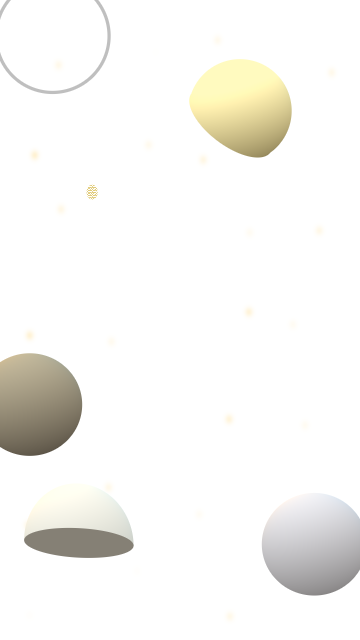
Reproduce this background procedurally as a Shadertoy shader.

```glsl
// Softly shaded balls, a tilted cap and an open dome on a white ground.
// Ellipse distances cut each outline; a hemisphere normal lights it.
// Faint warm specks come from one jittered point per grid cell.

// Lengths are fractions of the canvas width.
const vec3 PAPER = vec3(1.0);
const vec3 RING_GREY = vec3(0.75);
const vec3 SPECK_TINT = vec3(1.0, 0.94, 0.80);
const vec3 GOLD = vec3(0.86, 0.76, 0.38);
const vec3 RIM_FACE = vec3(0.52, 0.50, 0.46);
const vec3 LIGHT_DIR = vec3(-0.26, 0.94, 0.21);
const vec2 RING_POS = vec2(0.146, 1.678);
const float RING_RADIUS = 0.157;
const float RING_HALF_WIDTH = 0.0045;
const vec2 CAP_POS = vec2(0.6667, 1.470);
const vec2 CAP_AXIS = vec2(0.60, 0.80);
const float CAP_RADIUS = 0.1435;
const float CAP_CUT = 0.042;
const vec2 CAP_BULGE = vec2(0.137, 0.0625);
const vec2 DARK_POS = vec2(0.0825, 0.654);
const vec2 PALE_POS = vec2(0.873, 0.266);
const vec2 BALL_RADII = vec2(0.1458, 0.1425);
const vec2 DOME_POS = vec2(0.219, 0.2697);
const vec2 DOME_RADII = vec2(0.152, 0.165);
const float DOME_RIM_HEIGHT = 0.041;
const float DOME_TILT = 0.05;
const vec2 BADGE_POS = vec2(0.256, 1.244);
const vec2 BADGE_RADII = vec2(0.0155, 0.0205);
const float SPECK_CELL = 0.25;
const float SPECK_SIZE = 0.011;

vec2 hash2(vec2 p) {
    vec3 h = fract(p.xyx * vec3(0.1031, 0.1030, 0.0973));
    h += dot(h, h.yzx + 33.33);
    return fract((h.xx + h.yz) * h.zy);
}

float ellipseDist(vec2 q, vec2 radii) {
    float k = length(q / radii);
    return k * (k - 1.0) / max(length(q / (radii * radii)), 0.001);
}

float cover(float dist) {
    return clamp(0.5 - dist * iResolution.x, 0.0, 1.0);
}

// Lights a unit ball, with a warm left and cool right sheen at its edge.
vec3 shadeBall(vec2 q, vec3 dark, vec3 bright) {
    float z = sqrt(max(0.0, 1.0 - dot(q, q)));
    float lit = 0.5 + 0.5 * dot(vec3(q, z), LIGHT_DIR);
    float sheen = pow(1.0 - z, 2.0) * smoothstep(-0.3, 0.9, q.y);
    vec3 tint = mix(vec3(0.08, 0.03, -0.03), vec3(-0.04, 0.01, 0.04),
                    smoothstep(-0.6, 0.6, q.x));
    return clamp(mix(dark, bright, lit) + tint * sheen, 0.0, 1.0);
}

// Yellow cap: a circle above the cut, a shallow half ellipse below it.
float capDist(vec2 q) {
    vec2 local = vec2(dot(q, vec2(CAP_AXIS.y, -CAP_AXIS.x)),
                      dot(q, CAP_AXIS) + CAP_CUT);
    return local.y > 0.0 ? length(q) - CAP_RADIUS
                         : ellipseDist(local, CAP_BULGE);
}

float specks(vec2 p) {
    vec2 cell = floor(p / SPECK_CELL);
    vec2 seed = hash2(cell + 7.0);
    vec2 q = p - (cell + 0.2 + 0.6 * seed) * SPECK_CELL;
    float strength = hash2(cell + 31.0).x;
    q.y *= 0.85;
    return strength * strength * exp(-dot(q, q) / (SPECK_SIZE * SPECK_SIZE));
}

void mainImage(out vec4 fragColor, in vec2 fragCoord) {
    vec2 p = fragCoord / iResolution.x;
    vec3 color = mix(PAPER, SPECK_TINT, specks(p));

    // Outlined ring
    float ring = abs(length(p - RING_POS) - RING_RADIUS) - RING_HALF_WIDTH;
    color = mix(color, RING_GREY, cover(ring));

    // Small badge with wavy stripes
    vec2 b = p - BADGE_POS;
    float stripes = sin(900.0 * (b.x * 0.5 + b.y) + 2.0 * sin(b.x * 480.0));
    float ink = smoothstep(-0.5, 0.5, stripes) * 0.85;
    color = mix(color, GOLD, ink * cover(ellipseDist(b, BADGE_RADII)));

    // Yellow cap
    vec2 c = p - CAP_POS;
    vec3 yellow = shadeBall(c / CAP_RADIUS, vec3(0.56, 0.51, 0.34),
                            vec3(1.20, 1.14, 0.85));
    yellow = min(yellow, vec3(1.0, 0.98, 0.75));
    color = mix(color, yellow, cover(capDist(c)));

    // Dark and pale balls
    vec2 d = p - DARK_POS;
    vec3 darkBall = shadeBall(d / BALL_RADII, vec3(0.35, 0.32, 0.27),
                              vec3(0.76, 0.72, 0.61));
    color = mix(color, darkBall, cover(ellipseDist(d, BALL_RADII)));
    vec2 w = p - PALE_POS;
    vec3 paleBall = shadeBall(w / BALL_RADII, vec3(0.52, 0.51, 0.51),
                              vec3(0.95, 0.95, 0.97));
    color = mix(color, paleBall, cover(ellipseDist(w, BALL_RADII)));

    // Open dome, then its flat rim face
    vec2 h = p - DOME_POS;
    h.y += h.x * DOME_TILT;
    vec3 dome = shadeBall(h / DOME_RADII, vec3(0.66, 0.68, 0.66),
                          vec3(1.02, 1.01, 0.96));
    float domeDist = max(ellipseDist(h, DOME_RADII), -h.y);
    color = mix(color, dome, cover(domeDist));
    float rim = ellipseDist(h, vec2(DOME_RADII.x, DOME_RIM_HEIGHT));
    color = mix(color, RIM_FACE, cover(rim));

    fragColor = vec4(color, 1.0);
}
```
